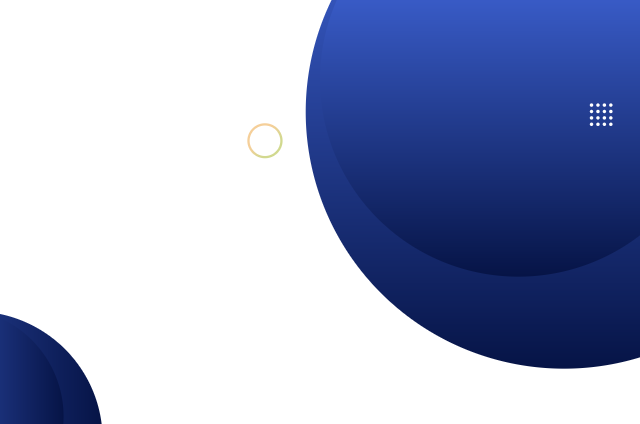
This background is drawn by a Shadertoy shader. Its source:

```glsl
// Draws a white backdrop with overlapping navy gradient discs, a pastel ring and a grid of dots.

const vec2 CANVAS = vec2(1.5, 1.0); // width and height in canvas units

const vec3 WHITE = vec3(1.0);
const vec3 ROYAL = vec3(0.22, 0.355, 0.775);
const vec3 NAVY  = vec3(0.024, 0.078, 0.275);
const vec3 PEACH = vec3(0.96, 0.81, 0.60);
const vec3 LIME  = vec3(0.82, 0.85, 0.56);

float discDistance(vec2 p, vec2 center, float radius) {
    return length(p - center) - radius;
}

float ringDistance(vec2 p, vec2 center, float radius, float halfWidth) {
    return abs(discDistance(p, center, radius)) - halfWidth;
}

// Distance to the nearest dot of a centred square grid with count dots per side.
float dotGridDistance(vec2 p, vec2 center, float spacing, float count, float radius) {
    vec2 limit = vec2(0.5 * (count - 1.0));
    vec2 cell = (p - center) / spacing;
    vec2 nearest = clamp(floor(cell) + 0.5, -limit, limit);
    return length(cell - nearest) * spacing - radius;
}

// Antialiased coverage of a signed distance.
float coverage(float dist, float pixel) {
    return clamp(0.5 - dist / pixel, 0.0, 1.0);
}

// Linear blue gradient along one axis, from royal to navy.
vec3 blueGradient(float position, float royalEnd, float navyEnd) {
    float t = clamp((position - royalEnd) / (navyEnd - royalEnd), 0.0, 1.0);
    return mix(ROYAL, NAVY, t);
}

vec3 paint(vec3 base, vec3 ink, float dist, float pixel) {
    return mix(base, ink, coverage(dist, pixel));
}

void mainImage(out vec4 fragColor, in vec2 fragCoord) {
    vec2 p = fragCoord / iResolution.xy * CANVAS;
    float pixel = CANVAS.y / iResolution.y;
    vec3 color = WHITE;

    // Large discs at the upper right, shaded downwards
    float bigOuter = discDistance(p, vec2(1.322, 0.736), 0.6055);
    float bigInner = discDistance(p, vec2(1.215, 0.8125), 0.465);
    color = paint(color, blueGradient(p.y, 1.10, 0.131), bigOuter, pixel);
    color = paint(color, blueGradient(p.y, 1.0, 0.348), max(bigInner, bigOuter), pixel);

    // Small discs at the lower left, shaded to the right
    float smallOuter = discDistance(p, vec2(-0.0625, -0.037), 0.303);
    float smallInner = discDistance(p, vec2(-0.107, 0.0176), 0.256);
    color = paint(color, blueGradient(p.x, -0.365, 0.238), smallOuter, pixel);
    color = paint(color, blueGradient(p.x, -0.235, 0.149), smallInner, pixel);

    // Pastel ring, tinted along its diagonal
    vec2 ringCenter = vec2(0.621, 0.668);
    float ringRadius = 0.0386;
    float diagonal = dot(p - ringCenter, vec2(0.707, -0.707)) / ringRadius;
    vec3 ringColor = mix(PEACH, LIME, smoothstep(-0.5, 0.8, diagonal));
    color = paint(color, ringColor, ringDistance(p, ringCenter, ringRadius, 0.0027), pixel);

    // White dot grid
    float dots = dotGridDistance(p, vec2(1.409, 0.7295), 0.0151, 4.0, 0.004);
    color = paint(color, WHITE, dots, pixel);

    fragColor = vec4(color, 1.0);
}
```
